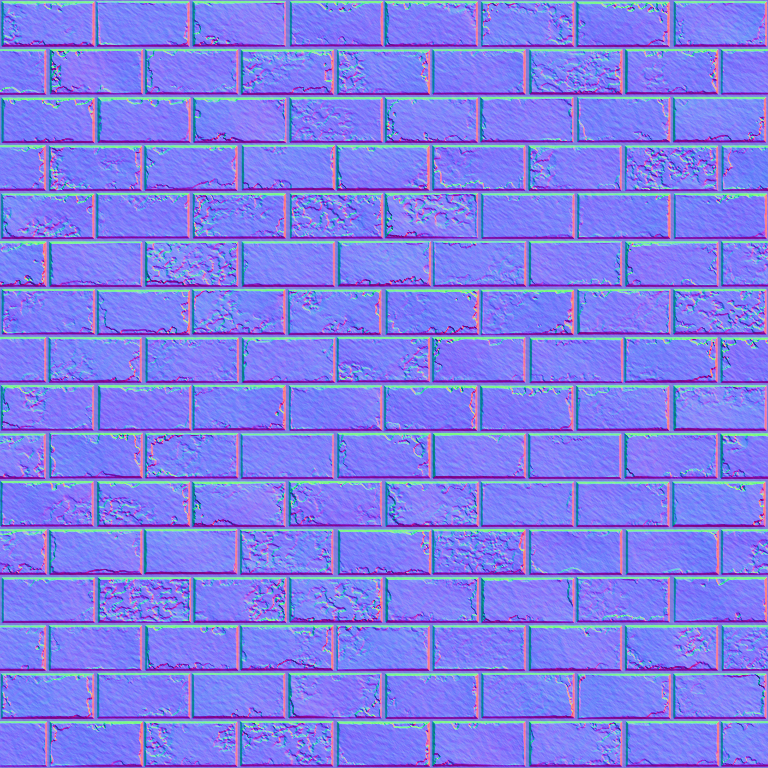
Give the GLSL for this texture map, as a WebGL 1 fragment shader.

```glsl
precision highp float;
// Tangent-space normal map of a worn brick wall in running bond.

uniform vec2 u_resolution;

const float COURSES = 16.0;                 // courses up the canvas
const vec2 BRICK = vec2(2.0, 1.0);          // brick pitch, in course heights
const float MORTAR_HALF = 0.024;
const float SAMPLE_STEP = 0.015;
const vec3 MORTAR_TINT = vec3(0.51, 0.49, 0.78);

float hash(vec2 p) {
  return fract(sin(dot(p, vec2(127.1, 311.7))) * 43758.5453);
}

float noise(vec2 p) {
  vec2 i = floor(p);
  vec2 f = fract(p);
  f = f * f * (3.0 - 2.0 * f);
  float low = mix(hash(i), hash(i + vec2(1.0, 0.0)), f.x);
  float high = mix(hash(i + vec2(0.0, 1.0)), hash(i + vec2(1.0, 1.0)), f.x);
  return mix(low, high, f.y);
}

float fbm(vec2 p) {
  float sum = 0.0;
  float gain = 0.57;
  for (int i = 0; i < 3; i++) {
    sum += gain * noise(p);
    p = mat2(1.6, 1.2, -1.2, 1.6) * p + 7.3;
    gain *= 0.5;
  }
  return sum;
}

// Cell id in xy, position from the brick centre in zw.
vec4 brickCell(vec2 p) {
  float course = floor(p.y);
  float shift = 0.5 * (1.0 - mod(course, 2.0));
  vec2 grid = vec2(p.x / BRICK.x + shift + 0.004, p.y);
  return vec4(floor(grid), (fract(grid) - 0.5) * BRICK);
}

// Distance inward from the joint centre lines, slightly shifted per brick.
float edgeDistance(vec2 local, vec2 id) {
  vec2 jitter = (vec2(hash(id + 3.1), hash(id + 8.7)) - 0.5) * vec2(0.04, 0.016);
  vec2 inset = 0.5 * BRICK - abs(local - jitter);
  return min(inset.x * 0.95, inset.y);
}

// Depth of the crumbled rim: fine teeth in stretches plus rare broken pieces.
float rimWear(vec2 p, vec2 id) {
  float stretch = smoothstep(0.25, 0.8, noise(p * 1.6 + id * 2.9));
  float teeth = smoothstep(0.3, 0.75, fbm(p * 8.0 + id)) * 0.17;
  float broken = smoothstep(0.8, 1.0, noise(p * 1.7 + id * 5.3));
  return 0.02 + teeth * (0.12 + stretch) + 0.3 * broken * fbm(p * 7.0);
}

// Finely pitted patches, present on some bricks only.
float pits(vec2 p, vec2 id) {
  float chosen = smoothstep(0.4, 0.85, hash(id + 4.4));
  float patchMask = smoothstep(0.45, 0.8, noise(p * 1.4 + id * 3.7));
  float dimples = smoothstep(0.34, 0.58, fbm(p * vec2(8.0, 10.0)));
  return chosen * patchMask * (dimples - 1.0) * 0.045;
}

float wallHeight(vec2 p) {
  vec4 cell = brickCell(p);
  vec2 id = cell.xy;
  float d = edgeDistance(cell.zw, id);
  float bevel = smoothstep(MORTAR_HALF, MORTAR_HALF + 0.045, d);
  float wear = rimWear(p, id);
  float face = smoothstep(wear, wear + 0.05, d);

  vec2 tilt = (vec2(hash(id + 2.3), hash(id + 6.1)) - 0.5) * vec2(0.1, 0.1);
  float swell = noise(p * 0.8 + id * 2.1) * 0.13;
  float surface = dot(tilt, cell.zw) + swell - 0.065 + pits(p, id);
  float rubble = (1.0 - face) * fbm(p * 12.0) * 0.04;
  float grain = fbm(p * vec2(10.0, 13.0) + 3.0 * p.yx) * 0.02;

  return bevel * (0.06 + rubble + face * (0.04 + surface)) + grain;
}

vec3 wallNormal(vec2 p) {
  vec2 e = vec2(SAMPLE_STEP, 0.0);
  vec2 slope = vec2(wallHeight(p + e.xy) - wallHeight(p - e.xy),
                    wallHeight(p + e.yx) - wallHeight(p - e.yx));
  return normalize(vec3(-slope / (2.0 * SAMPLE_STEP), 1.0));
}

void main() {
  vec2 p = gl_FragCoord.xy / u_resolution * COURSES;
  vec3 normal = wallNormal(p);
  vec3 color = normal * 0.5 + 0.5;

  // Deepen steep flanks, dull the recessed joints.
  color.b *= mix(0.8, 0.985, smoothstep(0.3, 0.9, normal.z));
  vec4 cell = brickCell(p);
  float d = edgeDistance(cell.zw, cell.xy);
  float joint = 1.0 - smoothstep(0.01, MORTAR_HALF + 0.008, d);
  color = mix(color, MORTAR_TINT, 0.6 * joint);

  gl_FragColor = vec4(color, 1.0);
}
```
